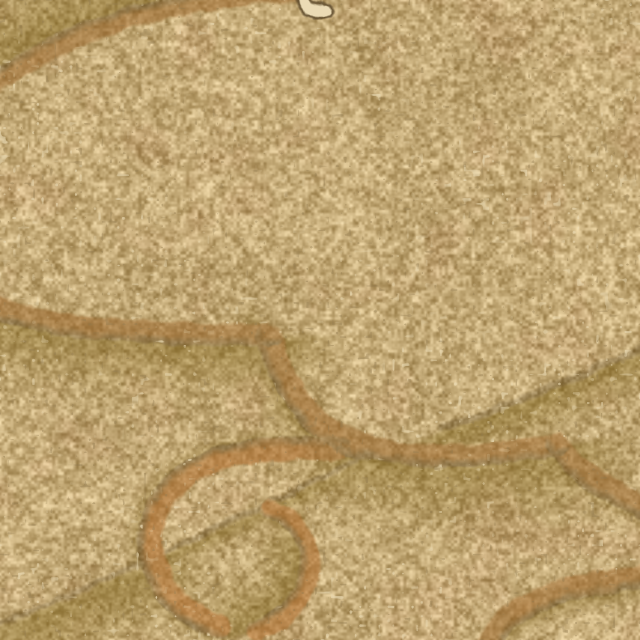
Give the GLSL for this texture, as a Shadertoy shader.

```glsl
// Draws sandy plaster with worn ochre scroll bands, olive shading and pale flakes.

const vec3 SAND = vec3(0.765, 0.665, 0.465);
const vec3 OLIVE = vec3(0.61, 0.51, 0.265);
const vec3 OCHRE = vec3(0.665, 0.505, 0.29);
const vec3 ORANGE = vec3(0.73, 0.52, 0.29);
const vec3 RIM = vec3(0.57, 0.48, 0.31);
const vec3 FLAKE = vec3(0.92, 0.86, 0.71);
const vec3 INK = vec3(0.32, 0.25, 0.14);

float hash(vec2 p) {
    vec3 q = fract(vec3(p.xyx) * 0.1031);
    q += dot(q, q.yzx + 33.33);
    return fract((q.x + q.y) * q.z);
}

float noise(vec2 p) {
    vec2 i = floor(p), f = fract(p);
    f = f * f * (3.0 - 2.0 * f);
    return mix(mix(hash(i), hash(i + vec2(1, 0)), f.x),
               mix(hash(i + vec2(0, 1)), hash(i + vec2(1, 1)), f.x), f.y);
}

float fbm(vec2 p) {
    float sum = 0.0, weight = 0.5;
    for (int i = 0; i < 4; i++) {
        sum += weight * noise(p);
        p = mat2(1.6, 1.2, -1.2, 1.6) * p + 7.3;
        weight *= 0.5;
    }
    return sum / 0.9375;
}

// x: distance to a quadratic curve, y: offset to the right of its direction
vec2 curve(vec2 p, vec2 a, vec2 b, vec2 c) {
    vec2 best = vec2(10.0, 0.0), from = a;
    for (int i = 1; i <= 14; i++) {
        float t = float(i) / 14.0;
        vec2 to = mix(mix(a, b, t), mix(b, c, t), t);
        vec2 d = to - from, q = p - from;
        float dist = length(q - d * clamp(dot(q, d) / dot(d, d), 0.0, 1.0));
        if (dist < best.x) best = vec2(dist, (q.x * d.y - q.y * d.x) / length(d));
        from = to;
    }
    return best;
}

// Layers hold x: band, y: shading on the right side, z: grey right rim
void band(inout vec3 layers, vec2 p, vec2 a, vec2 b, vec2 c, float halfWidth, float shade) {
    vec2 d = curve(p, a, b, c);
    float body = 1.0 - smoothstep(halfWidth - 0.004, halfWidth + 0.004, d.x);
    float falloff = d.x / shade;
    float wash = smoothstep(-0.004, 0.012, d.y) * exp(-falloff * falloff);
    float rim = smoothstep(0.1, 0.9, d.y / halfWidth)
              * (1.0 - smoothstep(halfWidth, halfWidth + 0.006, d.x));
    layers = max(layers, vec3(body, wash, rim));
}

vec3 scrollLayers(vec2 p) {
    vec3 m = vec3(0.0);
    // Upper leaf and long middle stem
    band(m, p, vec2(0.46, 1.012), vec2(0.16, 1.0), vec2(-0.02, 0.86), 0.015, 0.11);
    band(m, p, vec2(-0.02, 0.525), vec2(0.10, 0.475), vec2(0.42, 0.479), 0.016, 0.075);
    band(m, p, vec2(0.42, 0.475), vec2(0.465, 0.325), vec2(0.573, 0.302), 0.019, 0.04);
    band(m, p, vec2(0.573, 0.302), vec2(0.70, 0.275), vec2(0.872, 0.306), 0.016, 0.085);
    band(m, p, vec2(0.872, 0.306), vec2(0.91, 0.25), vec2(1.02, 0.20), 0.017, 0.025);
    // Curl
    band(m, p, vec2(0.53, 0.297), vec2(0.25, 0.315), vec2(0.235, 0.16), 0.017, 0.025);
    band(m, p, vec2(0.235, 0.16), vec2(0.24, 0.06), vec2(0.34, 0.022), 0.018, 0.025);
    band(m, p, vec2(0.42, 0.205), vec2(0.478, 0.19), vec2(0.483, 0.13), 0.012, 0.025);
    band(m, p, vec2(0.483, 0.13), vec2(0.49, 0.05), vec2(0.40, 0.012), 0.015, 0.07);
    // Lower right stem
    band(m, p, vec2(0.76, -0.01), vec2(0.80, 0.085), vec2(1.02, 0.10), 0.017, 0.03);
    return m;
}

// Thin veins with soft shading underneath
vec3 veinLayers(vec2 p) {
    vec3 m = vec3(0.0);
    band(m, p, vec2(0.69, 0.33), vec2(0.86, 0.39), vec2(1.02, 0.465), 0.006, 0.05);
    band(m, p, vec2(0.0, 0.025), vec2(0.09, 0.06), vec2(0.22, 0.12), 0.004, 0.08);
    band(m, p, vec2(0.22, 0.12), vec2(0.38, 0.195), vec2(0.56, 0.28), 0.004, 0.025);
    return m;
}

void mainImage(out vec4 fragColor, in vec2 fragCoord) {
    vec2 uv = fragCoord / iResolution.y;
    vec2 wobble = vec2(fbm(uv * 45.0), fbm(uv * 45.0 + 31.0)) - 0.5;
    vec2 p = uv + 0.012 * wobble;
    vec3 scroll = scrollLayers(p);
    vec3 vein = veinLayers(p);

    // Mottled ground with rosy stains
    float mottle = fbm(uv * 9.0);
    float stain = smoothstep(0.52, 0.75, fbm(uv * 13.0 + 19.0));
    vec3 color = SAND + 0.09 * (mottle - 0.5);
    color = mix(color, vec3(0.74, 0.60, 0.42), 0.4 * stain);

    // Paint layers
    float wash = max(scroll.y, vein.y);
    color = mix(color, OLIVE, wash * (0.6 + 0.45 * mottle));
    color = mix(color, RIM, 0.65 * vein.x);
    float curlWarmth = 1.0 - smoothstep(0.15, 0.32, length(uv - vec2(0.32, 0.13)));
    float warmth = clamp(0.75 * curlWarmth + 0.9 * (fbm(uv * 22.0) - 0.45), 0.0, 1.0);
    color = mix(color, mix(OCHRE, ORANGE, warmth), 0.9 * scroll.x);
    color = mix(color, RIM, scroll.z * (0.35 + 0.6 * noise(uv * 40.0)));

    // Fine grain, calmer where paint covers the ground
    float cover = max(scroll.x, 0.7 * wash);
    float grain = 0.6 * noise(uv * 115.0) + 0.55 * noise(uv * 215.0 + 5.0) - 0.575;
    color += grain * mix(0.34, 0.17, cover) * vec3(0.95, 1.0, 1.05);

    // Pale flakes gather in patches and along band edges
    float edge = 4.0 * scroll.x * (1.0 - scroll.x);
    float patches = smoothstep(0.42, 0.7, fbm(uv * 7.0 + 3.0));
    float speck = smoothstep(0.80, 0.97, noise(uv * 135.0 + 71.0));
    color = mix(color, FLAKE, speck * clamp(0.15 + 0.5 * patches + 0.4 * edge - 0.4 * cover, 0.0, 0.8));
    float pit = smoothstep(0.84, 0.98, noise(uv * 150.0 + 123.0));
    color = mix(color, RIM, 0.4 * pit);

    // Chipped hook at the top border
    float hook = curve(p, vec2(0.474, 1.01), vec2(0.472, 0.976), vec2(0.507, 0.985)).x;
    color = mix(color, INK, 0.75 * (1.0 - smoothstep(0.010, 0.015, hook)));
    color = mix(color, FLAKE, 1.0 - smoothstep(0.006, 0.010, hook));

    fragColor = vec4(clamp(color, 0.0, 1.0), 1.0);
}
```
